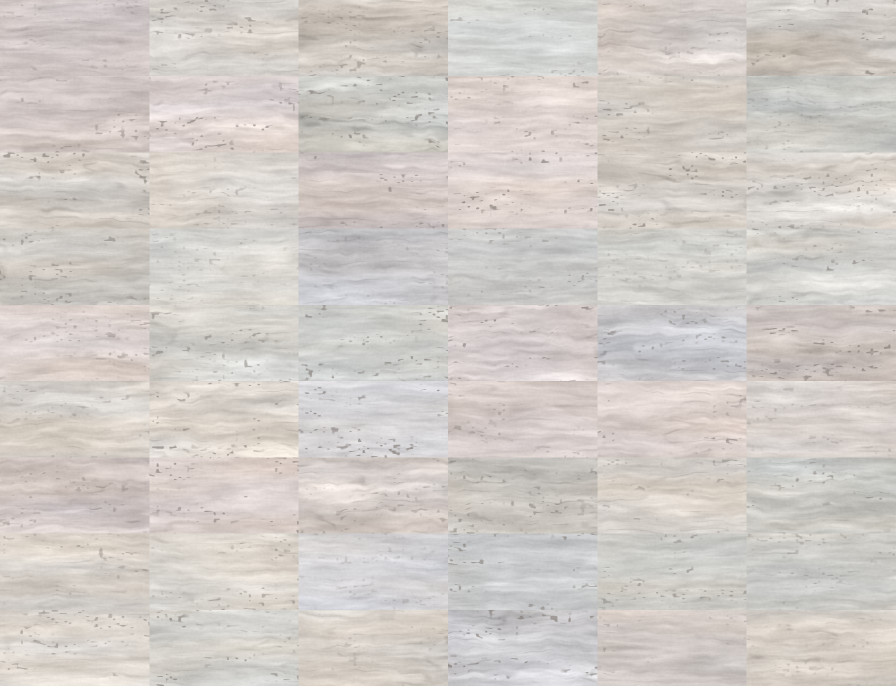
Write a WebGL 2 fragment shader that draws this texture.

```glsl
#version 300 es
precision highp float;
// Travertine wall: 6 by 9 butted stone tiles with wavy strata, pale veils and small pores.
uniform vec2 u_resolution;
out vec4 fragColor;

float hash(vec2 p) {
  vec3 q = fract(p.xyx * 0.1031);
  q += dot(q, q.yzx + 33.33);
  return fract((q.x + q.y) * q.z);
}

float noise(vec2 p) {
  vec2 i = floor(p), f = fract(p);
  f = f * f * (3.0 - 2.0 * f);
  return mix(mix(hash(i), hash(i + vec2(1, 0)), f.x),
             mix(hash(i + vec2(0, 1)), hash(i + vec2(1, 1)), f.x), f.y);
}

float fbm(vec2 p) {
  float sum = 0.0, amp = 0.533;
  for (int i = 0; i < 4; i++) {
    sum += amp * noise(p);
    p = p * 2.03 + vec2(13.7, 9.2);
    amp *= 0.5;
  }
  return sum;
}

vec3 travertine(vec2 uv) {
  vec2 grid = uv * vec2(6, 9);
  vec2 tile = floor(grid);
  vec2 p = fract(grid) * vec2(2, 1) + tile * vec2(7.3, 5.7) + 3.0;

  // Character of each tile
  float tone = hash(tile + 11.3);
  float hue = hash(tile + 47.9);
  float contrast = mix(0.45, 1.35, hash(tile + 83.1));
  float porosity = hash(tile + 129.7);

  // Bedding planes, gently bent
  float y = p.y + 0.07 * (noise(p * vec2(1.6, 2.5)) - 0.5)
          + 0.035 * contrast * (noise(p * vec2(8, 6)) - 0.5);
  float broad = fbm(vec2(p.x * 0.6, y * 5.0)) - 0.5;
  float fine = fbm(vec2(p.x * 2.5, y * 21.0)) - 0.5;
  float cloud = fbm(p * vec2(3, 7) + 60.0) - 0.5;
  float veil = smoothstep(0.54, 0.72, fbm(vec2(p.x * 1.1, y * 7.0) + 40.0));

  // Thin broken seams, and pores that gather along them
  float course = noise(vec2(p.x * 0.8, y * 8.0) + 90.0);
  float broken = smoothstep(0.4, 0.75, noise(vec2(p.x * 5.0, y * 9.0) + 25.0));
  float seam = (1.0 - smoothstep(0.0, 0.07, abs(course - 0.5))) * broken;
  float cluster = smoothstep(0.5, 0.8, noise(vec2(p.x * 1.8, y * 9.0) + 70.0));
  float pore = smoothstep(0.74, 0.9, noise(vec2(p.x * 17.0, y * 36.0) + 15.0));
  pore *= cluster * mix(0.3, 1.0, porosity);
  float grain = noise(p * vec2(38, 42)) - 0.5;

  float shade = 0.07 * (tone - 0.5) + contrast * (0.19 * broad + 0.05 * veil)
              + 0.15 * fine + 0.06 * cloud + 0.022 * grain
              - 0.06 * contrast * seam - 0.012;

  // Stone hues: cool grey, sage, beige and rose
  vec3 tint = mix(vec3(-0.025, -0.008, 0.016), vec3(-0.016, 0.002, -0.004),
                  smoothstep(0.12, 0.22, hue));
  tint = mix(tint, vec3(0.006, 0.002, -0.014), smoothstep(0.28, 0.42, hue));
  tint = mix(tint, vec3(0.016, -0.005, -0.006), smoothstep(0.6, 0.8, hue));
  tint += vec3(0.05, 0.0, -0.06) * (noise(vec2(p.x * 0.5, y * 4.0) + 55.0) - 0.5) * 0.5;

  vec3 stone = vec3(0.832, 0.812, 0.8) + shade + tint;
  return mix(stone, vec3(0.47, 0.44, 0.42), 0.62 * pore);
}

void main() {
  // Four samples per pixel smooth tile edges and fine grain
  vec3 colour = vec3(0);
  for (int i = 0; i < 4; i++) {
    vec2 offset = vec2(i % 2, i / 2) * 0.5 - 0.25;
    colour += travertine((gl_FragCoord.xy + offset) / u_resolution);
  }
  fragColor = vec4(clamp(colour * 0.25, 0.0, 1.0), 1);
}
```
